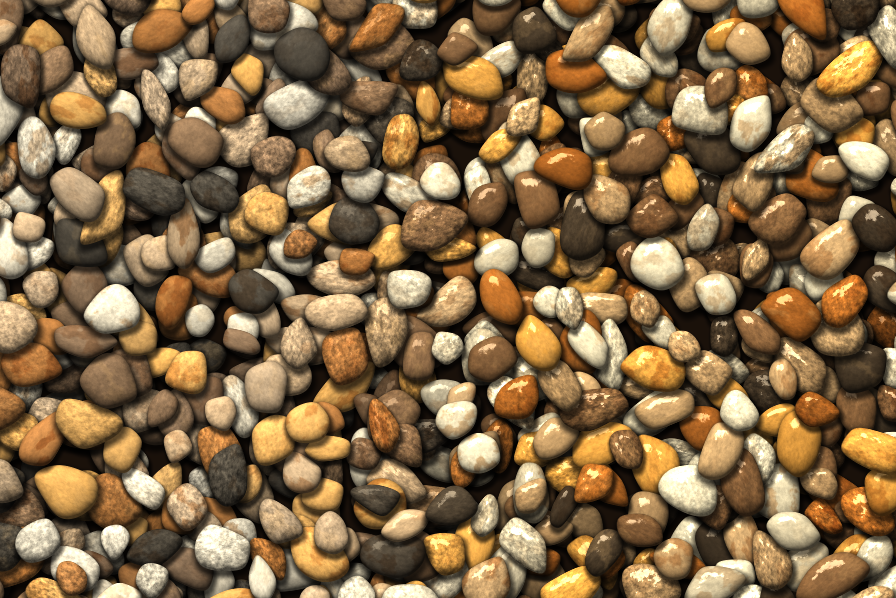
Give the GLSL for this texture, as a Shadertoy shader.

```glsl
// Heaped river pebbles under a light from above, dry at the left and wet at the right.

vec3 hash(vec3 p) {
    p = fract(p * vec3(.1031, .1030, .0973));
    p += dot(p, p.yxz + 33.33);
    return fract((p.xxy + p.yxx) * p.zyx);
}

float noise(vec2 p) {
    vec2 i = floor(p), f = fract(p);
    f = f * f * (3. - 2. * f);
    float a = hash(vec3(i, 3.)).x, b = hash(vec3(i + vec2(1, 0), 3.)).x;
    float c = hash(vec3(i + vec2(0, 1), 3.)).x, d = hash(vec3(i + 1., 3.)).x;
    return mix(mix(a, b, f.x), mix(c, d, f.x), f.y);
}

float fbm(vec2 p) {
    float sum = 0., amp = .5;
    for (int i = 0; i < 4; i++) {
        sum += amp * noise(p);
        p = mat2(1.6, 1.2, -1.2, 1.6) * p + 5.7;
        amp *= .5;
    }
    return sum;
}

mat2 rotation(float a) {
    return mat2(cos(a), sin(a), -sin(a), cos(a));
}

// Rounded irregular polygon: xy = outward direction, z = radius (1 at the rim)
vec3 pebbleShape(vec2 q, vec3 seed) {
    vec2 outward = vec2(0);
    float sum = 1e-6;
    for (int i = 0; i < 7; i++) {
        vec3 h = hash(seed + vec3(0, 0, 17 * i + 5));
        float angle = (float(i) + .75 * h.x) * 6.2832 / 7.;
        vec2 side = vec2(cos(angle), sin(angle));
        float s = max(dot(q, side), 0.) / mix(.78, 1.12, h.y);
        float weight = s * s * s * s * s;
        sum += weight * s;
        outward += weight * side;
    }
    return vec3(outward / (length(outward) + 1e-5), pow(sum, 1. / 6.));
}

vec3 stoneColour(vec3 h, float wet) {
    float pick = h.x;
    vec3 c = vec3(.98, .92, .78);                 // cream
    if (pick > .23) c = vec3(.84, .70, .52);      // tan
    if (pick > .43) c = vec3(.58, .45, .32);      // grey brown
    if (pick > .61) c = vec3(1., .74, .38);       // ochre
    if (pick > .79) c = vec3(.78, .50, .24);      // rust
    if (pick > .91) c = vec3(.32, .29, .24);      // slate
    c = mix(c, vec3(dot(c, vec3(.3, .5, .2))), .15 * h.y * (1. - wet));
    c *= mix(.88, 1.12, h.z);
    return mix(c, pow(c, vec3(1.1, 1.2, 1.3)), wet);
}

vec3 shadePebble(vec2 q, vec2 outward, float r, vec3 seed, float wet) {
    vec3 look = hash(seed + vec3(0, 0, 211)), skin = hash(seed + vec3(0, 0, 307));
    vec2 uv = q + 40. * skin.xy;
    float blotch = fbm(uv * 1.7), grain = fbm(uv * 8.);

    // Mineral stains, veins and fine speckle
    vec3 c = stoneColour(look, wet);
    vec3 stain = mix(c * vec3(.74, .58, .42), c * .6 + vec3(.36, .28, .17), step(.5, skin.z));
    c = mix(c, stain, smoothstep(.46, .62, blotch) * .65 * skin.y);
    c *= 1. + (grain - .47) * mix(.25, 1.1, skin.x * skin.x);

    // Flattened dome with a bumpy skin
    float slope = min(pow(r, 2.4), .98);
    vec3 n = vec3(outward * slope, sqrt(1. - slope * slope));
    float bump = mix(.2, 1., skin.x * skin.x);
    n.xy += bump * (vec2(fbm(uv * 3.5), fbm(uv * 3.5 + 19.)) - .47);
    n = normalize(n);

    vec3 light = normalize(vec3(-.2, .6, .8));
    c *= .28 + .87 * max(dot(n, light), 0.);

    // Soft sheen when dry, sharp broken glints when wet
    float shine = max(dot(n, normalize(light + vec3(0, 0, 1))), 0.);
    float glint = smoothstep(.975, .993, shine + .03 * (grain - .5));
    c += vec3(1., .94, .82) * (.04 * pow(shine, 12.) + .45 * wet * glint);
    return c;
}

void mainImage(out vec4 fragColor, in vec2 fragCoord) {
    vec2 p = fragCoord / iResolution.y;
    float aspectRatio = iResolution.x / iResolution.y;
    vec3 colour = vec3(.10, .065, .04);
    float cell = .089;

    // Layers from the bottom up, each on its own turned grid
    for (int layer = 0; layer < 4; layer++) {
        mat2 turn = rotation(1.7 * float(layer) + .4);
        vec2 grid = turn * p / cell + 30. + 13. * float(layer);
        float depthLight = mix(.6, 1., smoothstep(-.5, 2.5, float(layer)));
        for (int k = 0; k < 9; k++) {
            vec2 id = floor(grid) + vec2(k % 3, k / 3) - 1.;
            vec3 seed = vec3(id, 7 * layer);
            vec3 place = hash(seed), form = hash(seed + vec3(0, 0, 101));
            vec2 d = (grid - id - .5 - .6 * (place.xy - .5)) * cell * turn;
            float size = mix(.028, .05, place.z);
            float aspect = mix(1., 1.35, form.x);
            vec2 axes = size * vec2(aspect, 1. / aspect);
            mat2 spin = rotation(6.2832 * form.y);
            vec2 q = spin * d / axes;
            if (length(q) > 1.6) continue;

            // Contact shadow, dropped below the stone
            float shadowRadius = pebbleShape(spin * (d + vec2(-.002, .006)) / axes, seed).z;
            colour *= .32 + .68 * smoothstep(.95, 1.28, shadowRadius);

            vec3 shape = pebbleShape(q, seed);
            float cover = clamp((1. - shape.z) * size * iResolution.y + .5, 0., 1.);
            if (cover <= 0.) continue;
            vec2 outward = normalize((shape.xy / axes) * spin + 1e-5);

            // One wetness for the whole stone, taken at its centre
            float wet = smoothstep(.3, .62, (p.x - d.x) / aspectRatio);
            vec3 stone = shadePebble(q * size / .036, outward, shape.z, seed, wet);
            colour = mix(colour, stone * depthLight, cover);
        }
    }
    fragColor = vec4(clamp(colour, 0., 1.), 1.);
}
```
